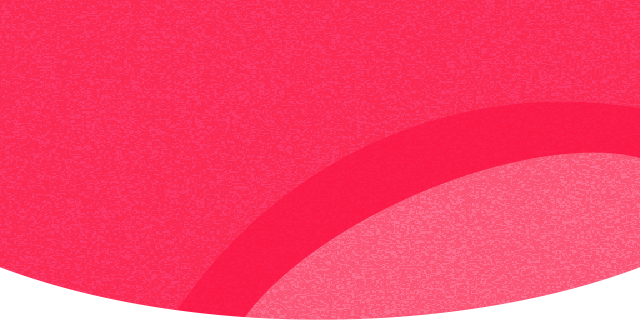
Write a WebGL 1 fragment shader that draws this background.

```glsl
precision highp float;
// A grainy red field with a deep red arch and a pink hill, cut below by a wide
// white curve. Every shape is an ellipse with an approximate signed distance;
// the grain is hashed cells, thinned and thickened by layered sines.

#define GRAIN_ROWS 256.0
#define GRAIN_DRIFT 0.03
#define HILL_TILT 0.411
#define FIELD_RED vec3(0.985, 0.163, 0.322)
#define FIELD_SPECK vec3(0.985, 0.225, 0.420)
#define ARCH_RED vec3(0.985, 0.103, 0.280)
#define ARCH_SPECK vec3(0.985, 0.122, 0.310)
#define HILL_PINK vec3(0.985, 0.325, 0.455)
#define HILL_SPECK vec3(0.990, 0.430, 0.560)

uniform vec2 u_resolution;

float hash(vec2 cell) {
  vec3 q = fract(vec3(cell.xyx) * 0.1031);
  q += dot(q, q.yzx + 33.33);
  return fract((q.x + q.y) * q.z);
}

// Approximate distance to an ellipse, negative inside
float ellipse(vec2 p, vec2 radii) {
  float k = length(p / radii);
  return k * (k - 1.0) / max(length(p / (radii * radii)), 0.0001);
}

vec2 rotate(vec2 p, float angle) {
  float c = cos(angle), s = sin(angle);
  return vec2(c * p.x + s * p.y, c * p.y - s * p.x);
}

// Coverage of a shape with an edge one pixel wide
float cover(float dist) {
  return clamp(0.5 - dist * u_resolution.y, 0.0, 1.0);
}

// Short horizontal specks: each cell shares part of its value with the next
float grain(vec2 p) {
  vec2 cell = floor(p * GRAIN_ROWS);
  float speck = 0.6 * hash(cell) + 0.4 * hash(cell + vec2(1.0, 0.0));
  float drift = sin(p.x * 9.0 + 2.0 * sin(p.y * 7.0)) * sin(p.y * 11.0 + p.x * 4.0);
  return smoothstep(0.46, 0.74, speck + GRAIN_DRIFT * drift);
}

void main() {
  // Height runs 0 to 1; the width is centred on x = 1
  vec2 p = (gl_FragCoord.xy - vec2(0.5 * u_resolution.x, 0.0)) / u_resolution.y;
  p.x += 1.0;

  float arch = cover(ellipse(p - vec2(1.758, -0.8125), vec2(1.458, 1.495)));
  vec2 hillPoint = rotate(p - vec2(1.427, 0.086), HILL_TILT);
  float hill = cover(ellipse(hillPoint, vec2(0.786, 0.3315)));
  float panel = cover(ellipse(p - vec2(1.0, 0.709), vec2(1.5625, 0.708)));
  panel = max(panel, step(0.709, p.y));

  // Layer the grained colours from back to front
  float g = grain(p);
  vec3 color = mix(FIELD_RED, FIELD_SPECK, g);
  color = mix(color, mix(ARCH_RED, ARCH_SPECK, g), arch);
  color = mix(color, mix(HILL_PINK, HILL_SPECK, g), hill);
  color = mix(vec3(1.0), color, panel);

  gl_FragColor = vec4(color, 1.0);
}
```
